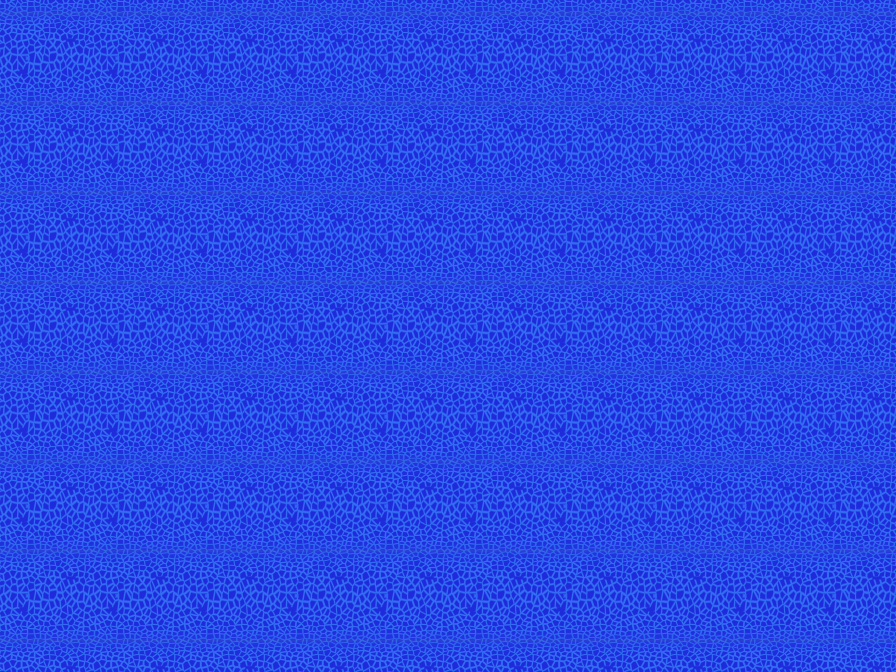
Reproduce this texture procedurally as a Shadertoy shader.

```glsl
// Blue pebbled leather: a tile of small dark cells between light seams, 10 across and 7.5 down.

const float CELLS = 16.0; // cells along each side of a tile

vec2 hash2(vec2 p) {
    p = mod(p, CELLS); // wrapping makes every tile identical
    return fract(sin(vec2(dot(p, vec2(127.1, 311.7)), dot(p, vec2(269.5, 183.3)))) * 43758.5453);
}

vec2 cellPoint(vec2 id) {
    return id + 0.5 + 0.88 * (hash2(id) - 0.5);
}

// Returns the distance to the nearest seam, and a random value for the cell
vec2 pebbles(vec2 p) {
    vec2 base = floor(p), nearest = vec2(0.0), nearestId = base;
    float best = 9.0;
    for (int y = -1; y <= 1; y++)
    for (int x = -1; x <= 1; x++) {
        vec2 id = base + vec2(x, y);
        vec2 r = cellPoint(id) - p;
        if (dot(r, r) < best) {
            best = dot(r, r);
            nearest = r;
            nearestId = id;
        }
    }
    float seam = 9.0;
    for (int y = -2; y <= 2; y++)
    for (int x = -2; x <= 2; x++) {
        vec2 r = cellPoint(nearestId + vec2(x, y)) - p;
        vec2 across = r - nearest;
        if (dot(across, across) > 1e-4)
            seam = min(seam, dot(0.5 * (r + nearest), normalize(across)));
    }
    return vec2(seam, hash2(nearestId + 5.0).x);
}

// Signed distance to a box, repeated once per tile
float tileBox(vec2 t, vec2 center, vec2 halfSize) {
    vec2 d = abs(fract(t - center + 0.5) - 0.5) - halfSize;
    return length(max(d, 0.0)) + min(max(d.x, d.y), 0.0);
}

void mainImage(out vec4 fragColor, in vec2 fragCoord) {
    vec2 tile = fragCoord / iResolution.y * 7.5;
    float pixel = 7.5 / iResolution.y;

    // Cells crowd together around a horizontal band in each tile
    float phase = 6.28318 * (tile.y - 0.35);
    vec2 warped = tile + vec2(0.0, 0.055 * sin(phase));
    vec2 cell = pebbles(warped * CELLS);

    // Light seams of uneven width
    float soft = max(0.7 * pixel * CELLS, 0.08);
    float width = 0.09 + 0.09 * cell.y;
    float seam = 1.0 - smoothstep(width - soft, width + soft, cell.x);

    // Two broad dark cells and one pale knot
    float edge = max(pixel, 0.008);
    float broad = min(tileBox(tile, vec2(0.26, 0.70), vec2(0.045, 0.025)),
                      tileBox(tile, vec2(0.79, 0.05), vec2(0.055, 0.018)));
    seam *= smoothstep(-edge, edge, broad);
    float knot = tileBox(tile, vec2(0.31, 0.85), vec2(0.02));
    seam = mix(0.9, seam, smoothstep(-edge, edge, knot));

    // The band is worn flat, with a faint crease along its middle
    float band = exp(-6.0 * (1.0 - cos(phase)));
    seam = mix(seam, 0.42, 0.35 * band);

    vec3 color = mix(vec3(0.12, 0.17, 0.86), vec3(0.20, 0.43, 0.95), seam);
    float crease = abs(fract(tile.y + 0.15) - 0.5);
    color += vec3(0.03, 0.04, -0.05) * (1.0 - smoothstep(0.0, 0.012 + edge, crease));
    fragColor = vec4(color, 1.0);
}
```
